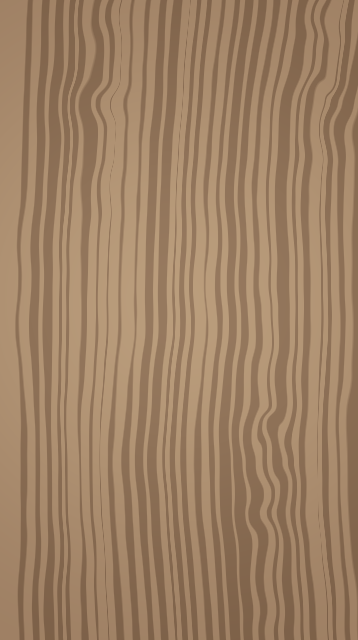
Write a Shadertoy shader that draws this texture.

```glsl
// Flat two-tone wood grain: upright wavering bands, curled knots and a soft central glow.
#define BANDS 29.0
#define BEND 0.06
#define CURL 0.062
#define WOBBLE 0.005
#define THINNEST 0.09
#define WIDEST 0.37
#define LIGHT_EDGE vec3(0.62, 0.50, 0.39)
#define LIGHT_GLOW vec3(0.73, 0.615, 0.485)
#define DARK_EDGE vec3(0.485, 0.375, 0.28)
#define DARK_GLOW vec3(0.59, 0.475, 0.37)

float hash(vec2 p) {
    vec3 q = fract(vec3(p.xyx) * 0.1031);
    q += dot(q, q.yzx + 33.33);
    return fract((q.x + q.y) * q.z);
}

// Smooth value noise in -1..1
float noise(vec2 p) {
    vec2 i = floor(p), f = fract(p);
    f = f * f * f * (f * (f * 6.0 - 15.0) + 10.0);
    float low = mix(hash(i), hash(i + vec2(1, 0)), f.x);
    float high = mix(hash(i + vec2(0, 1)), hash(i + vec2(1, 1)), f.x);
    return 2.0 * mix(low, high, f.y) - 1.0;
}

float bump(vec2 d) { return exp(-dot(d, d)); }

// Knots: centre x, centre y, half height, sideways offset of the dark patch
const vec4 KNOTS[3] = vec4[3](
    vec4(0.29, 1.52, 0.27, -0.07),
    vec4(0.91, 1.55, 0.23, 0.07),
    vec4(0.75, 0.43, 0.36, -0.08));

void mainImage(out vec4 fragColor, in vec2 fragCoord) {
    vec2 p = fragCoord / iResolution.x;

    // Gather knot influence: curling strength and local darkening
    float curl = 0.0, patchDark = 0.0;
    for (int k = 0; k < 3; k++) {
        vec4 knot = KNOTS[k];
        vec2 d = p - knot.xy;
        vec2 size = vec2(0.075, knot.z);
        curl += bump(d / size);
        patchDark += bump((d - vec2(knot.w, -0.05)) / (size * 0.75));
    }

    // Bend the grain gently, then fold it near the knots
    vec2 g = p;
    g.y += 0.05 * curl * noise(p * vec2(16.0, 7.0) + 40.0);
    float lean = g.y - 0.75;
    g.x -= BEND * lean * lean * mix(0.3, 1.0, p.x);
    g.x += 0.016 * noise(p * vec2(2.5, 2.2) + 7.0);
    g.x += WOBBLE * noise(p * vec2(5.0, 8.0) + 19.0);
    g.x += CURL * curl * noise(g * vec2(4.0, 12.0) + 3.0) * 0.6;

    // Unevenly spaced bands
    float u = g.x * BANDS;
    u += 0.35 * noise(vec2(u * 0.9, 5.0));
    float band = floor(u);
    float across = fract(u) - 0.5;

    // Each band swells, tapers and drifts along its length
    float halfWidth = mix(THINNEST, WIDEST, hash(vec2(band, 11.0)));
    halfWidth += 0.11 * noise(vec2(band * 7.3, g.y * 2.2));
    halfWidth += 0.025 * noise(vec2(band * 3.7, g.y * 14.0));
    halfWidth = min(halfWidth, 0.40) + 0.16 * patchDark;
    halfWidth = min(halfWidth, 0.46);
    float drift = 0.04 * noise(vec2(band * 5.1 + 60.0, g.y * 3.0));
    drift *= 1.0 - smoothstep(0.36, 0.44, halfWidth);

    // Smooth edges, leaving a plain strip at the left
    float soft = max(fwidth(g.x) * BANDS, 0.001);
    float dark = clamp((halfWidth - abs(across - drift)) / soft + 0.5, 0.0, 1.0);
    dark *= step(1.0, band);

    // Broad glow around the centre
    float glow = 1.0 - smoothstep(0.0, 1.15, length(p - vec2(0.5, 0.95)));
    vec3 lightWood = mix(LIGHT_EDGE, LIGHT_GLOW, glow);
    vec3 darkWood = mix(DARK_EDGE, DARK_GLOW, glow);
    fragColor = vec4(mix(lightWood, darkWood, dark), 1.0);
}
```
